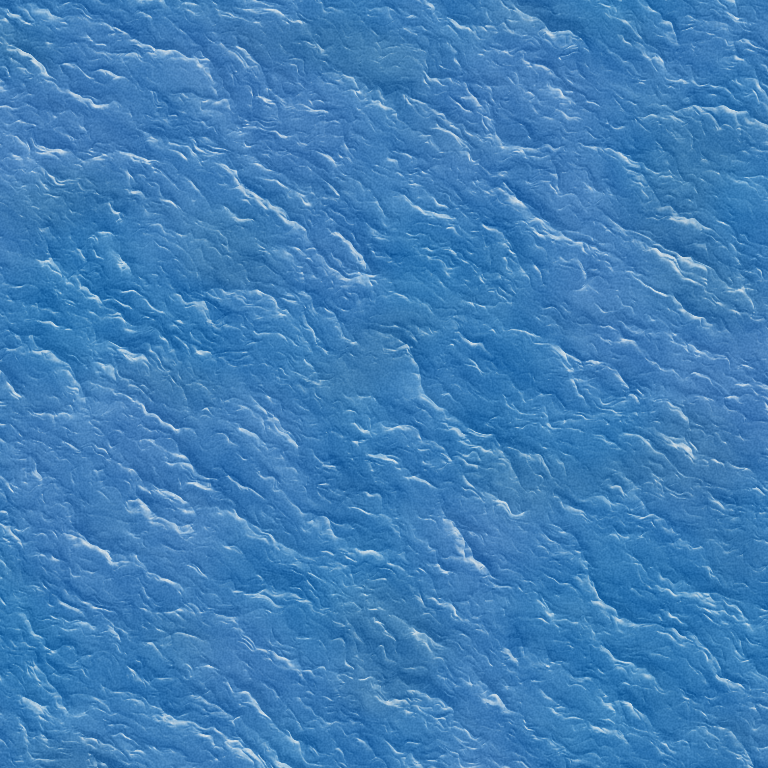
A three.js fragment shader for this texture:

```glsl
// Choppy blue sea seen from above: slanting wave crests with pale, broken foam.
// Stretched ridged noise forms a height field; its slope toward the light
// gives short ragged crests, soft hazy flanks and shaded backs.
varying vec2 vUv;

float hash(vec2 p) {
  return fract(sin(dot(p, vec2(127.1, 311.7))) * 43758.5453);
}

// Contribution of one lattice corner, whose gradient has a random angle.
float corner(vec2 cell, vec2 offset) {
  float angle = 6.2832 * hash(cell);
  return dot(vec2(cos(angle), sin(angle)), offset);
}

// Gradient noise, roughly -0.7 to 0.7.
float noise(vec2 p) {
  vec2 i = floor(p);
  vec2 f = p - i;
  vec2 u = f * f * f * (f * (f * 6.0 - 15.0) + 10.0);
  vec2 e = vec2(1.0, 0.0);
  float low = mix(corner(i, f), corner(i + e.xy, f - e.xy), u.x);
  float high = mix(corner(i + e.yx, f - e.yx), corner(i + e.xx, f - e.xx), u.x);
  return mix(low, high, u.y);
}

vec2 rotate(vec2 p, float angle) {
  float c = cos(angle);
  float s = sin(angle);
  return vec2(c * p.x - s * p.y, s * p.x + c * p.y);
}

// Bends the crests broadly and frays them finely.
vec2 warp(vec2 p) {
  vec2 broad = vec2(noise(p * 9.0), noise(p * 9.0 + 31.7));
  vec2 fine = vec2(noise(p * 31.0 + 5.3), noise(p * 31.0 + 58.1));
  vec2 frayed = vec2(noise(p * 75.0 + 22.9), noise(p * 75.0 + 94.6));
  return p + 0.018 * broad + 0.009 * fine + 0.005 * frayed;
}

// Ridged waves; small ripples gather near large crests and lie flatter.
float waveHeight(vec2 p) {
  p = warp(p);
  float height = 0.0;
  float gather = 1.0;
  float frequency = 15.0;
  float steepness = 0.42;
  float tilt = 0.64;
  for (int i = 0; i < 5; i++) {
    vec2 q = rotate(p, tilt) * frequency * vec2(0.45, 1.0) + float(i) * 17.3;
    float ridge = max(1.0 - 1.4 * abs(noise(q)), 0.0);
    float broken = smoothstep(-0.25, 0.45, noise(q * vec2(1.6, 0.7) + 71.0));
    height += steepness / frequency * gather * broken * ridge * ridge * ridge * ridge;
    gather = clamp(gather * (0.4 + ridge * ridge), 0.35, 1.1);
    frequency *= 1.8;
    steepness *= 1.04;
    tilt -= 0.07;
  }
  return height;
}

void main() {
  // Slope toward the upper right: positive on the lit flank.
  float reach = 0.0022;
  vec2 toLight = vec2(0.42, 0.91);
  float slope = (waveHeight(vUv + reach * toLight) - waveHeight(vUv)) / reach;

  // Water body drifts between clear blue, violet blue and dull blue.
  float drift = noise(vUv * 3.0 + 12.0) + 0.5 * noise(vUv * 7.0 + 40.0);
  float dull = noise(vUv * vec2(5.0, 9.0) + 83.0);
  vec3 color = mix(vec3(0.185, 0.465, 0.70), vec3(0.26, 0.485, 0.72),
                   smoothstep(-0.5, 0.5, drift));
  color = mix(color, vec3(0.23, 0.46, 0.66), 0.6 * smoothstep(0.0, 0.5, dull));

  // Streaky haze of pale water, following the slant of the waves.
  vec2 slanted = rotate(warp(vUv), 0.55);
  float haze = noise(slanted * vec2(9.0, 22.0)) + 0.7 * noise(slanted * vec2(26.0, 60.0) + 7.0);
  color += vec3(0.075, 0.065, 0.045) * (haze + 0.12);

  // Shaded backs, lit flanks, then foam frayed into thin streaks.
  color += vec3(0.05, 0.05, 0.045) * clamp(slope, -1.6, 0.0);
  color += vec3(0.08, 0.07, 0.05) * clamp(slope, 0.0, 2.0);
  float fray = 0.75 + 0.9 * noise(slanted * vec2(60.0, 150.0) + 3.0);
  float foam = smoothstep(0.5, 3.2, slope) * clamp(fray, 0.0, 1.0);
  color = mix(color, vec3(0.87, 0.90, 0.91), 0.85 * foam);

  // Fine surface grain.
  color += 0.07 * noise(vUv * 370.0) + 0.025 * noise(vUv * 170.0 + 9.0);

  gl_FragColor = vec4(color, 1.0);
}
```
